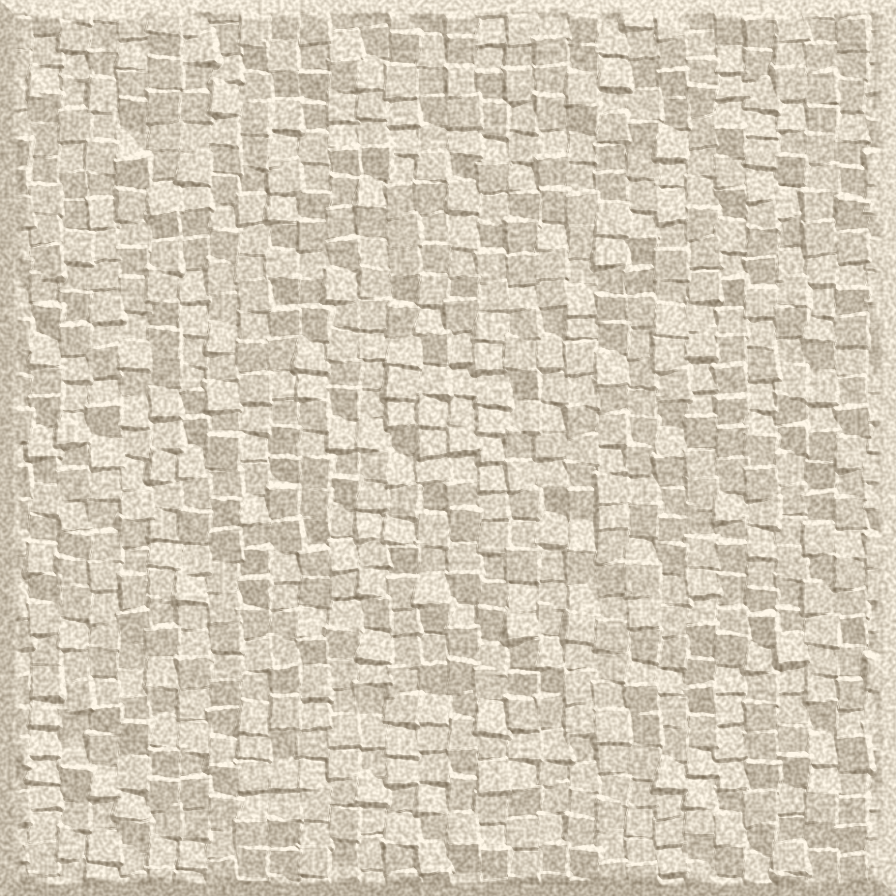
Give the GLSL for this texture, as a Shadertoy shader.

```glsl
// A pale stone slab carved into staggered columns of small tilted blocks.
// Overlapping rotated boxes form a height field, which is lit from the upper
// right by its slope; fine gradient noise adds the sandy grain.

#define TILES 30.0         // columns across the canvas
#define RELIEF 0.30        // spread of block heights, in tiles
#define TILT 0.42          // largest slope of a block face
#define TURN 0.11          // largest rotation of a block, in radians
#define WALL_SLOPE 3.0     // steepness of block sides
#define SOFTNESS 0.045     // slope sampling distance, in tiles
#define GRAIN_SCALE 230.0  // grains across the canvas
#define GRAIN_AMOUNT 0.48
#define LIGHT vec2(0.45, 0.89)
#define SHADOW_COLOR vec3(0.56, 0.51, 0.43)
#define BRIGHT_COLOR vec3(0.97, 0.94, 0.88)

// Two random values in 0..1 for a lattice point
vec2 hash2(vec2 p) {
    vec3 q = fract(p.xyx * vec3(0.1031, 0.1030, 0.0973));
    q += dot(q, q.yzx + 33.33);
    return fract((q.xx + q.yz) * q.zy);
}

float cornerGradient(vec2 cell, vec2 offset) {
    float angle = 6.2832 * hash2(cell).x;
    return dot(vec2(cos(angle), sin(angle)), offset);
}

float gradientNoise(vec2 p) {
    vec2 i = floor(p), f = p - i;
    vec2 u = f * f * f * (f * (f * 6.0 - 15.0) + 10.0);
    vec2 e = vec2(0.0, 1.0);
    float low = mix(cornerGradient(i, f), cornerGradient(i + e.yx, f - e.yx), u.x);
    float high = mix(cornerGradient(i + e.xy, f - e.xy),
                     cornerGradient(i + e.yy, f - e.yy), u.x);
    return mix(low, high, u.y);
}

float boxDistance(vec2 p, vec2 halfSize) {
    vec2 d = abs(p) - halfSize;
    return length(max(d, 0.0)) + min(max(d.x, d.y), 0.0);
}

// Height of one block: a tilted top with steep sides
float blockHeight(vec2 p, vec2 id) {
    vec2 shift = hash2(id + 17.0) - 0.5;
    vec2 shape = hash2(id + 59.0);
    vec2 lean = hash2(id + 101.0) * 2.0 - 1.0;
    vec2 form = hash2(id + 151.0);
    p -= shift * vec2(0.10, 0.18);
    float angle = (form.x * 2.0 - 1.0) * TURN;
    float c = cos(angle), s = sin(angle);
    float outside = boxDistance(mat2(c, -s, s, c) * p, 0.49 + 0.06 * shape);
    return RELIEF * form.y + TILT * dot(lean, p) - WALL_SLOPE * max(outside, 0.0);
}

// Highest block over a point, each column being shifted by its own amount
float blocksHeight(vec2 p) {
    float top = -0.12;
    for (int i = -1; i <= 1; i++) {
        float column = floor(p.x) + float(i);
        float slide = hash2(vec2(column, 7.0)).x;
        for (int j = -1; j <= 1; j++) {
            float row = floor(p.y - slide) + float(j);
            vec2 center = vec2(column + 0.5, row + 0.5 + slide);
            top = max(top, blockHeight(p - center, vec2(column, row) + 200.0));
        }
    }
    return top;
}

// Whole slab: wavering blocks, plain margin and bevelled rim
float slabHeight(vec2 p) {
    vec2 sideGap = min(p, TILES - p);
    float margin = smoothstep(0.45, 0.85, sideGap.x)
                 * smoothstep(0.35, 0.65, sideGap.y);
    vec2 waver = vec2(gradientNoise(p * 0.35), gradientNoise(p * 0.35 + 40.0));
    vec2 rough = vec2(gradientNoise(p * 3.5), gradientNoise(p * 3.5 + 80.0));
    float blocks = blocksHeight(p + 0.16 * waver + 0.05 * rough);
    float rim = max(0.45 - min(sideGap.x, sideGap.y), 0.0);
    return mix(0.12, blocks, margin) - 0.5 * rim;
}

void mainImage(out vec4 fragColor, in vec2 fragCoord) {
    vec2 uv = fragCoord / iResolution.xy;
    vec2 p = uv * TILES;

    // Slope of the surface towards the light
    vec2 e = vec2(SOFTNESS, 0.0);
    vec2 slope = vec2(slabHeight(p + e.xy) - slabHeight(p - e.xy),
                      slabHeight(p + e.yx) - slabHeight(p - e.yx)) / (2.0 * SOFTNESS);
    float facing = -dot(slope, LIGHT);
    float relief = 0.55 * facing / (0.9 + abs(facing));
    relief *= facing < 0.0 ? 1.4 : 1.0;

    // Sandy grain in two sizes
    float grain = gradientNoise(uv * GRAIN_SCALE)
                + 0.5 * gradientNoise(uv * GRAIN_SCALE * 0.53 + 31.0);

    float tone = 0.69 + relief + GRAIN_AMOUNT * grain;
    vec3 color = mix(SHADOW_COLOR, BRIGHT_COLOR, clamp(tone, -0.15, 1.07));
    fragColor = vec4(color, 1.0);
}
```
